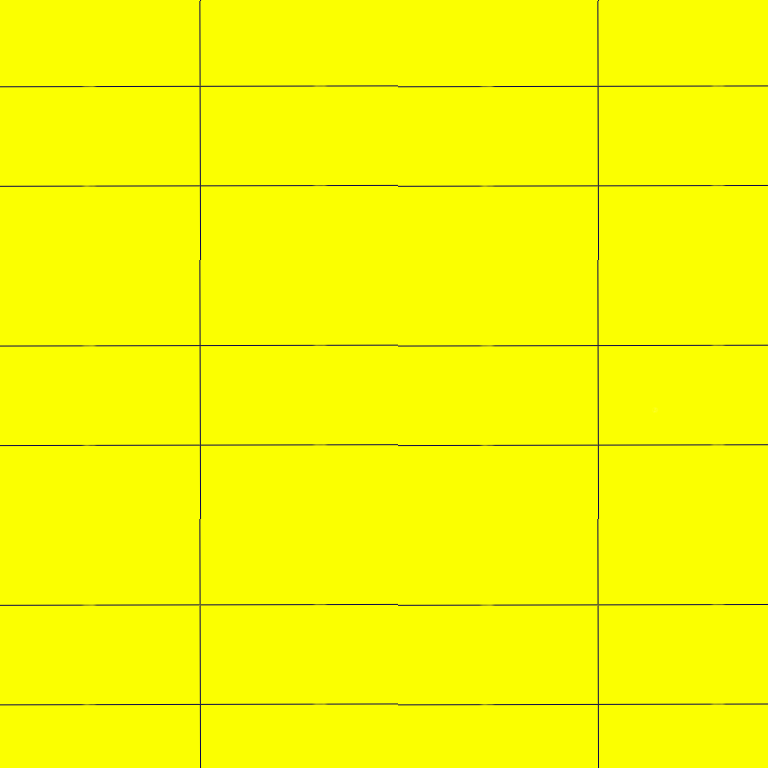
This pattern is drawn by a Shadertoy shader. Its source:

```glsl
const vec3 YELLOW = vec3(0.985, 1.0, 0.0);
const vec3 INK = vec3(0.03, 0.02, 0.3);
const vec3 PALE = vec3(1.0, 1.0, 0.45);
const vec2 TILE = vec2(0.5182, 0.3376);
const vec2 TILE_ORIGIN = vec2(-0.0006, 0.0007);
const float LINE_WIDTH = 0.0013;

vec2 hashGradient(vec2 cell) {
    float angle = 6.2832 * fract(sin(dot(cell, vec2(127.1, 311.7))) * 43758.5);
    return vec2(cos(angle), sin(angle));
}

float gradientNoise(vec2 p) {
    vec2 i = floor(p), f = fract(p);
    vec2 w = f * f * f * (f * (f * 6.0 - 15.0) + 10.0);
    vec2 e = vec2(0.0, 1.0);
    float low = mix(dot(hashGradient(i), f),
                    dot(hashGradient(i + e.yx), f - e.yx), w.x);
    float high = mix(dot(hashGradient(i + e), f - e),
                     dot(hashGradient(i + e.yy), f - e.yy), w.x);
    return mix(low, high, w.y);
}

// Share of a pixel covered by a line at signed distance d
float lineCoverage(float d, float width, float pixel) {
    float a = max(d - 0.5 * pixel, -0.5 * width);
    float b = min(d + 0.5 * pixel, 0.5 * width);
    return max(b - a, 0.0) / pixel;
}

// Two short worn spots on each horizontal line, mirrored in the tile
float wornSpots(float u) {
    float d = abs(abs(u - 0.515) - 0.29);
    return 1.0 - smoothstep(0.008, 0.022, d);
}

// Ink of one tile: a leaning upright and a pair of slightly rising lines
float tileInk(vec2 local, float pixel) {
    vec2 u = local / TILE;
    float upright = 0.2613 + 0.0009 * (u.y - 0.5);
    float ink = lineCoverage(local.x - upright, LINE_WIDTH, pixel);
    for (int i = 0; i < 2; i++) {
        float level = 0.1117 + 0.1296 * float(i) - 0.0012 * (u.x - 0.5);
        float grain = gradientNoise(vec2(u.x * 60.0, float(i) + 0.5));
        float wear = wornSpots(u.x) * (0.4 + 0.3 * grain);
        float stroke = lineCoverage(local.y - level, LINE_WIDTH, pixel);
        ink = max(ink, stroke * (1.0 - wear));
    }
    return ink;
}

// Faint irregular spot
float fleck(vec2 p, vec2 center, float radius) {
    float rough = 0.5 + gradientNoise(p * 400.0);
    return rough * (1.0 - smoothstep(0.2 * radius, radius, length(p - center)));
}

void mainImage(out vec4 fragColor, in vec2 fragCoord) {
    vec2 p = fragCoord / iResolution.xy;
    float pixel = 1.0 / iResolution.y;

    // Tiles run rightwards and downwards from the top left
    vec2 fromTop = vec2(p.x, 1.0 - p.y);
    vec2 local = fract((fromTop - TILE_ORIGIN) / TILE) * TILE;

    vec3 color = mix(YELLOW, PALE, 0.5 * fleck(p, vec2(0.853, 0.466), 0.005));
    color = mix(color, INK, tileInk(local, pixel));
    fragColor = vec4(color, 1.0);
}
```
